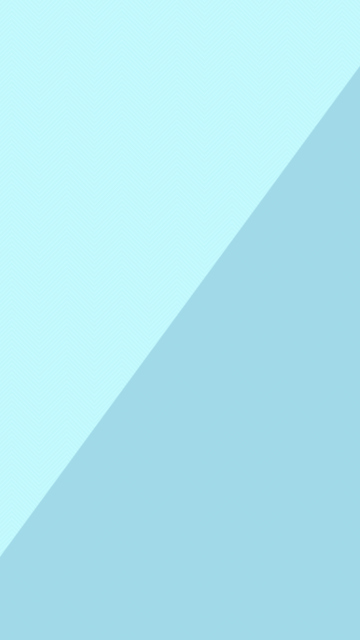
Reproduce this background procedurally as a Shadertoy shader.

```glsl
// Two flat pastel fields split by one rising diagonal edge.
// A faint herringbone of chevron lines covers both: a triangle wave
// bends the rows, and a sine across the rows draws soft stripes.

#define LIGHT_COLOR vec3(0.76, 0.975, 0.992)
#define DARK_COLOR vec3(0.632, 0.851, 0.91)
#define EDGE_LEFT 0.130      // edge height at the left side
#define EDGE_RIGHT 0.897     // edge height at the right side
#define CHEVRON_PERIOD 0.153 // width of one full zigzag
#define VALLEY_X 0.109       // position of one zigzag valley
#define ROW_SPACING 0.0123   // vertical distance between stripes
#define LIGHT_CONTRAST 0.012
#define DARK_CONTRAST 0.004

const float TAU = 6.2831853;

// Height of the zigzag: zero in the valleys, slope of one on both sides
float zigzag(float x) {
    float cell = fract((x - VALLEY_X) / CHEVRON_PERIOD + 0.5) - 0.5;
    return abs(cell) * CHEVRON_PERIOD;
}

// Soft stripes from -1 to 1 that follow the zigzag
float chevronStripes(vec2 p) {
    return sin(TAU * (p.y - zigzag(p.x)) / ROW_SPACING);
}

// Signed distance to the diagonal, positive above it, in canvas widths
float diagonalDistance(vec2 p, float aspect) {
    float slope = (EDGE_RIGHT - EDGE_LEFT) * aspect;
    return (p.y - EDGE_LEFT * aspect - slope * p.x) / sqrt(1.0 + slope * slope);
}

void mainImage(out vec4 fragColor, in vec2 fragCoord) {
    vec2 p = fragCoord / iResolution.x;
    float aspect = iResolution.y / iResolution.x;
    float pixel = 1.0 / iResolution.x;

    // Stripes tint red most, as the other channels are nearly full
    vec3 tint = chevronStripes(p) * vec3(1.0, 0.45, 0.3);
    vec3 lightField = LIGHT_COLOR + LIGHT_CONTRAST * tint;
    vec3 darkField = DARK_COLOR + DARK_CONTRAST * tint;

    // Smooth join along the diagonal
    float above = smoothstep(-pixel, pixel, diagonalDistance(p, aspect));
    fragColor = vec4(mix(darkField, lightField, above), 1.0);
}
```
